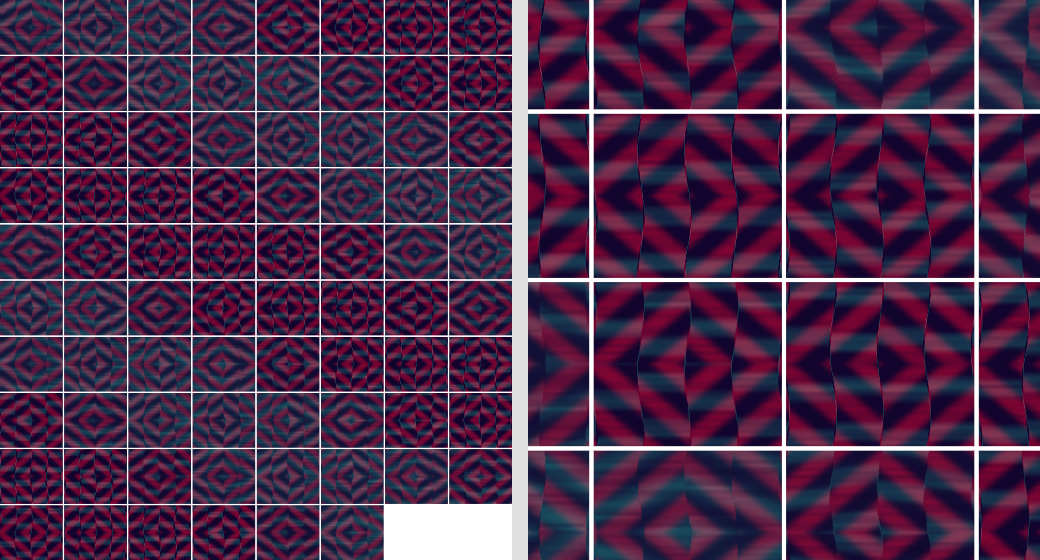
Left, the full canvas; right, a detail of the centre.
This pattern is drawn by a WebGL 2 fragment shader. Its source:

```glsl
#version 300 es
precision highp float;

uniform vec2 u_resolution;
out vec4 outColor;

const float TAU = 6.2831853;

// Layout, in units of the canvas height
const vec2 GRID = vec2(8.0, 10.0);
const float TILE_COUNT = 78.0;
const float GAP = 0.0026;

// Slow change from tile to tile, in reading order
const float CYCLE_TILES = 9.6;
const float CYCLE_START = 1.4;

// Tile pattern, in half tiles
const float RING_PERIOD = 0.6;
const float RING_RADIUS = 0.36;
const float BAND_PERIOD = 0.56;
const float STRIP_SHIFT = 0.23;
const float SEAM_WOBBLE = 0.035;
const float STREAK_ROWS = 22.0;

const vec3 PAPER = vec3(1.0);
const vec3 NAVY = vec3(0.065, 0.015, 0.175);
const vec3 CRIMSON_GLOW = vec3(0.38, 0.0, 0.015);
const vec3 TEAL_GLOW = vec3(0.03, 0.27, 0.18);

float hash(vec2 p) {
    return fract(sin(dot(p, vec2(127.1, 311.7))) * 43758.5453);
}

// Value noise along one axis, with a seed for each row of values
float noise(float x, float seed) {
    float cell = floor(x);
    float blend = smoothstep(0.0, 1.0, fract(x));
    return mix(hash(vec2(cell, seed)), hash(vec2(cell + 1.0, seed)), blend);
}

float wave(float cycles) {
    return 0.5 + 0.5 * cos(TAU * cycles);
}

// p runs from -1 to 1 over the tile; pixel is the width of a pixel in p.x
vec3 tileColor(vec2 p, float index, float pixel) {
    float phase = TAU * (index - CYCLE_START) / CYCLE_TILES;
    float swing = cos(phase);
    float tealness = smoothstep(-0.7, 1.0, swing);

    // Four upright strips, sliding in alternate directions
    float lean = SEAM_WOBBLE * sin(4.0 * p.y + TAU * hash(vec2(index, 3.0)));
    float side = clamp(sin(TAU * (p.x + lean)) / (TAU * pixel), -1.0, 1.0);
    float slide = STRIP_SHIFT * swing * side;

    // Crimson diamond rings
    float diamond = abs(p.x) + abs(p.y);
    float drift = 0.12 * sin(phase);
    float ring = wave((diamond - RING_RADIUS) / RING_PERIOD + slide + drift);
    float crimson = smoothstep(0.05, 1.0, ring) * mix(1.0, 0.8, tealness);

    // Teal bands, level in dark tiles and bent towards diamonds in teal ones
    float bend = mix(abs(p.y), diamond, 0.5 * tealness);
    float band = wave(bend / BAND_PERIOD - 1.3 * slide + 0.15 * side - drift);
    float teal = mix(0.65 * smoothstep(0.4, 1.0, band), 0.3 + 0.55 * band, tealness);

    // Fine level streaks
    float coarse = noise(p.y * STREAK_ROWS * 0.5, index);
    float fine = noise(p.y * STREAK_ROWS, index + 91.0 + side);
    teal *= 0.6 + 0.45 * coarse + 0.35 * fine;
    crimson *= 0.85 + 0.3 * fine;

    return NAVY + crimson * CRIMSON_GLOW + teal * TEAL_GLOW;
}

void main() {
    float pixel = 1.0 / u_resolution.y;
    vec2 size = vec2(u_resolution.x * pixel, 1.0);
    vec2 position = vec2(gl_FragCoord.x * pixel, 1.0 - gl_FragCoord.y * pixel);

    // Tiles fill the canvas, with gaps only between them
    vec2 pitch = (size + GAP) / GRID;
    vec2 grid = (position + 0.5 * GAP) / pitch;
    vec2 cell = floor(grid);
    vec2 local = (fract(grid) - 0.5) * pitch;
    vec2 halfTile = 0.5 * (pitch - GAP);
    float index = cell.x + GRID.x * cell.y;

    // Smooth tile edges; the last cells stay empty
    vec2 edge = abs(local) - halfTile;
    float cover = 1.0 - smoothstep(-0.5 * pixel, 0.5 * pixel, max(edge.x, edge.y));
    cover *= 1.0 - step(TILE_COUNT - 0.5, index);

    vec3 tile = tileColor(local / halfTile, index, pixel / halfTile.x);
    outColor = vec4(mix(PAPER, tile, cover), 1.0);
}
```
